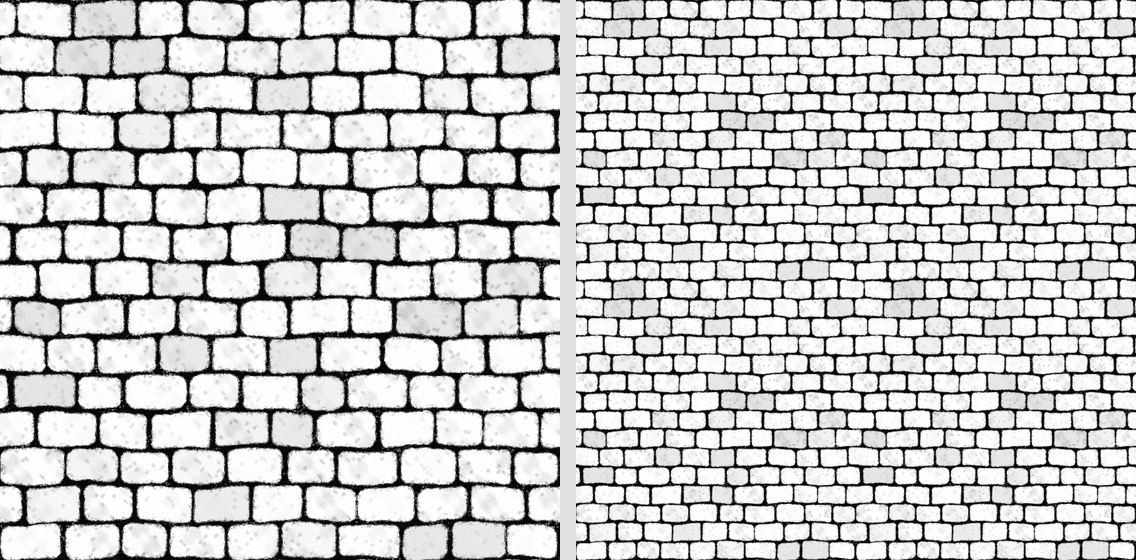
Left, the tile; right, the same tile 2 across and 2 down.
Write a WebGL 1 fragment shader that draws this texture map.

```glsl
precision highp float;

uniform vec2 u_resolution;

// Layout: lengths below are in row heights
const float ROWS = 15.0;
const float COLUMNS = 10.0;
const float ROW_SHIFT = 7.0 / 15.0;   // whole number of columns after all rows
const float SHIFT_JITTER = 0.22;
const float JOINT_JITTER = 0.25;
const float GAP_MIN = 0.065;
const float GAP_MAX = 0.15;
const float CORNER_MIN = 0.13;
const float CORNER_MAX = 0.26;
const float SLANT = 0.05;
const float WOBBLE = 0.013;
const float ROUGHNESS = 0.055;
const float EDGE_SOFTNESS = 0.035;

// Tones
const float MORTAR_TONE = 0.025;
const float GRIT_TONE = 0.42;
const float STONE_TONE = 0.995;
const float TINT_DEPTH = 0.10;
const float MOTTLE_DEPTH = 0.13;
const float SPOT_DEPTH = 0.17;
const float WEAR_DEPTH = 0.32;

const float TAU = 6.2831853;

float hash(vec2 p) {
  vec3 q = fract(vec3(p.xyx) * vec3(0.1031, 0.1030, 0.0973));
  q += dot(q, q.yzx + 33.33);
  return fract((q.x + q.y) * q.z);
}

vec2 hash2(vec2 p) {
  return vec2(hash(p + 17.3), hash(p + 59.7));
}

// Wrapping cellular noise: x = distance to nearest point, y = its random value
vec2 cellular(vec2 uv, float count) {
  vec2 p = uv * count;
  vec2 base = floor(p);
  vec2 nearest = vec2(9.0, 0.0);
  for (int j = -1; j <= 1; j++) {
    for (int i = -1; i <= 1; i++) {
      vec2 cell = base + vec2(float(i), float(j));
      vec2 id = mod(cell, count);
      float dist = length(cell + hash2(id) - p);
      if (dist < nearest.x) nearest = vec2(dist, hash(id + 7.9));
    }
  }
  return nearest;
}

// Layered sines, roughly -1 to 1
float waves(vec2 p, float phase) {
  return 0.5 * sin(p.x * 5.1 + p.y * 3.7 + phase)
       + 0.3 * sin(p.x * -8.3 + p.y * 9.1 + phase * 2.3)
       + 0.2 * sin(p.x * 17.0 + p.y * 13.0 + phase * 3.1);
}

float joint(float column, float row) {
  return column + JOINT_JITTER * hash(vec2(mod(column, COLUMNS), row) + 3.1);
}

float roundedBox(vec2 p, vec2 halfSize, float radius) {
  vec2 q = abs(p) - halfSize + radius;
  return length(max(q, 0.0)) + min(max(q.x, q.y), 0.0) - radius;
}

void main() {
  vec2 uv = gl_FragCoord.xy / u_resolution;
  float pixel = ROWS / min(u_resolution.x, u_resolution.y);

  // Gently uneven courses
  float y = uv.y * ROWS + 0.035 * sin(TAU * (3.0 * uv.x + 2.0 * uv.y))
          + 0.025 * sin(TAU * (7.0 * uv.x - 4.0 * uv.y) + 1.7);
  float row = mod(floor(y), ROWS);

  // Stone containing this point
  float x = uv.x * COLUMNS + row * ROW_SHIFT + SHIFT_JITTER * hash(vec2(row, 41.0));
  float column = floor(x);
  if (x < joint(column, row)) column -= 1.0;
  float left = joint(column, row);
  float right = joint(column + 1.0, row);
  vec2 id = vec2(mod(column, COLUMNS), row);
  float aspect = ROWS / COLUMNS;
  vec2 local = vec2((x - 0.5 * (left + right)) * aspect, fract(y) - 0.5);

  // Irregular outline
  vec2 gap = mix(vec2(GAP_MIN), vec2(GAP_MAX), hash2(id + 80.0));
  vec2 halfSize = 0.5 * (vec2((right - left) * aspect, 1.0) - gap);
  vec2 skew = (hash2(id + 120.0) - 0.5) * SLANT;
  vec2 shaped = local + local.yx * skew + (hash2(id + 160.0) - 0.5) * 0.04;
  float phase = TAU * hash(id + 200.0);
  float radius = mix(CORNER_MIN, CORNER_MAX, hash(id + 240.0));
  float d = roundedBox(shaped, halfSize, radius);
  d += WOBBLE * waves(local * 1.6, phase);

  // Chipped edge
  vec2 chips = cellular(uv, 110.0);
  vec2 grain = cellular(uv, 230.0);
  d += ROUGHNESS * (0.6 * (chips.y - 0.5) * (1.0 - chips.x) + 0.5 * (grain.x - 0.45));
  float soft = max(EDGE_SOFTNESS, pixel);
  float stoneMask = 1.0 - smoothstep(-soft, soft, d);

  // Stone face: tint, mottling, spots and worn rim
  float cloud = smoothstep(-0.1, 0.75, waves(local * 0.9, phase + 2.0));
  float amount = hash(id + 280.0);
  float tint = TINT_DEPTH * smoothstep(0.72, 1.0, hash(id + 320.0));
  float mottle = MOTTLE_DEPTH * cloud * amount * (0.4 + 0.6 * grain.y);
  vec2 spots = cellular(uv + 0.002 * sin(TAU * 40.0 * uv.yx), 85.0);
  float spot = SPOT_DEPTH * step(0.8, spots.y) * (1.0 - smoothstep(0.1, 0.5, spots.x));
  float rim = smoothstep(-0.13, 0.0, d) * smoothstep(0.7, 1.0, grain.y);
  float stone = STONE_TONE + 0.02 * (grain.y - 0.5) - tint - mottle
              - spot * (0.3 + 0.7 * amount) - WEAR_DEPTH * rim;

  // Dusty grit gathered in parts of the joints
  float dust = smoothstep(0.1, 0.7, 0.5 * sin(TAU * (9.0 * uv.x + 5.0 * uv.y))
             + 0.5 * sin(TAU * (6.0 * uv.x - 11.0 * uv.y) + 0.8));
  float grit = smoothstep(0.5, 1.0, grain.y) * (1.0 - smoothstep(0.2, 0.7, grain.x));
  float mortar = MORTAR_TONE + GRIT_TONE * grit * (0.12 + 0.88 * dust);

  gl_FragColor = vec4(vec3(clamp(mix(mortar, stone, stoneMask), 0.0, 1.0)), 1.0);
}
```
